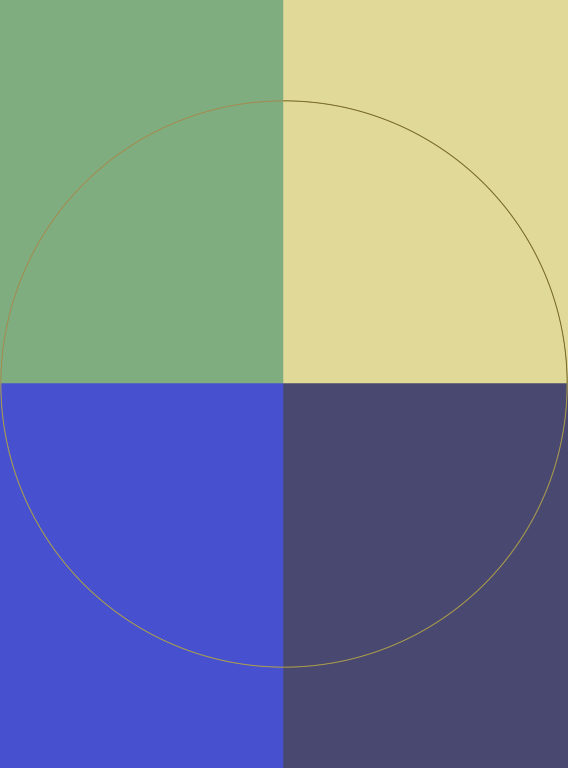
Reproduce this background procedurally as a WebGL 1 fragment shader.

```glsl
precision highp float;

uniform vec2 u_resolution;

// Picks one of four values by horizontal and vertical side
vec3 quadrant(vec2 side, vec3 bottomLeft, vec3 bottomRight, vec3 topLeft, vec3 topRight) {
    return mix(mix(bottomLeft, bottomRight, side.x), mix(topLeft, topRight, side.x), side.y);
}

void main() {
    // Centred coordinates, with the canvas width as the unit
    vec2 p = (gl_FragCoord.xy - 0.5 * u_resolution) / u_resolution.x;
    float pixel = 1.0 / u_resolution.x;

    // Four panels meeting just off centre
    vec2 side = clamp((p - vec2(-0.0013, 0.0013)) / pixel + 0.5, 0.0, 1.0);
    vec3 panel = quadrant(side,
        vec3(0.278, 0.314, 0.812), vec3(0.282, 0.282, 0.439),
        vec3(0.502, 0.678, 0.502), vec3(0.882, 0.851, 0.596));

    // Thin ring touching both sides, tinted per panel
    vec3 ink = quadrant(side,
        vec3(0.68, 0.63, 0.28), vec3(0.68, 0.62, 0.29),
        vec3(0.64, 0.54, 0.30), vec3(0.45, 0.39, 0.13));
    float ringDistance = abs(length(p) - 0.4985);
    float ring = 1.0 - smoothstep(0.0, 0.0011 + 0.5 * pixel, ringDistance);

    gl_FragColor = vec4(mix(panel, ink, 0.9 * ring), 1.0);
}
```
